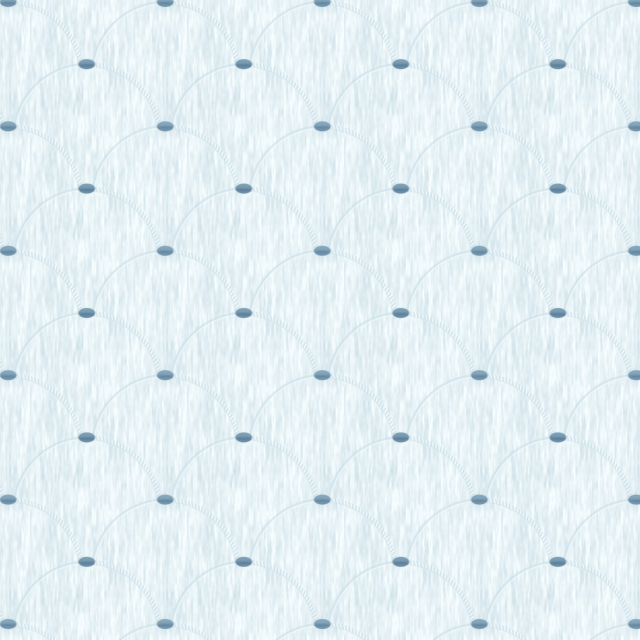
This pattern is drawn by a Shadertoy shader. Its source:

```glsl
// Scalloped fabric: two half-dropped lattices of oval studs, each stud crowning
// a circular arc (smooth cord on the left, stitched rope on the right), laid over
// pale cloth whose vertical fibres are wrapped noise that repeats with the tile.

const float TAU = 6.2831853;
const vec2 TILE = vec2(0.2454, 0.1944);
const vec2 FIRST_STUD = vec2(0.0128, 0.9970);
const vec2 STUD_RADII = vec2(0.0130, 0.0078);
const float ARC_RADIUS = 0.1145;

const vec3 CLOTH_LIGHT = vec3(0.965, 0.992, 0.998);
const vec3 CLOTH_DARK = vec3(0.790, 0.868, 0.900);
const vec3 CORD_SHADE = vec3(0.795, 0.875, 0.908);
const vec3 CORD_LIGHT = vec3(0.945, 0.980, 0.988);
const vec3 STUD_LIGHT = vec3(0.530, 0.660, 0.740);
const vec3 STUD_DARK = vec3(0.375, 0.510, 0.610);

float hash(vec2 p) {
    return fract(sin(dot(p, vec2(127.1, 311.7))) * 43758.5453);
}

// Value noise over the unit tile, wrapping after count cells.
float wrappedNoise(vec2 tileUv, vec2 count, float seed) {
    vec2 p = tileUv * count;
    vec2 cell = floor(p);
    vec2 f = smoothstep(0.0, 1.0, p - cell);
    vec2 a = mod(cell, count) + seed;
    vec2 b = mod(cell + 1.0, count) + seed;
    return mix(mix(hash(a), hash(vec2(b.x, a.y)), f.x),
               mix(hash(vec2(a.x, b.y)), hash(b), f.x), f.y);
}

// Soft line of the given half width, centred on distance zero.
float band(float distance, float halfWidth, float blur) {
    return 1.0 - smoothstep(halfWidth - blur, halfWidth + blur, abs(distance));
}

vec3 cloth(vec2 tileUv) {
    float streaks = wrappedNoise(tileUv, vec2(76.0, 8.0), 3.0);
    float threads = wrappedNoise(tileUv, vec2(112.0, 17.0), 19.0);
    float flecks = wrappedNoise(tileUv, vec2(60.0, 36.0), 41.0);
    float clouds = wrappedNoise(tileUv, vec2(7.0, 5.0), 67.0);
    float tone = 0.42 * streaks + 0.30 * threads + 0.10 * flecks + 0.18 * clouds;
    return mix(CLOTH_DARK, CLOTH_LIGHT, clamp(0.64 + 1.35 * (tone - 0.5), 0.0, 1.0));
}

// Offset from the nearest stud of one lattice.
vec2 studOffset(vec2 uv, vec2 origin) {
    return (fract((uv - origin) / TILE + 0.5) - 0.5) * TILE;
}

vec3 addArc(vec3 color, vec2 uv, vec2 origin, float px) {
    // Local point below the crown, with a small margin above it.
    float margin = 0.012;
    float drop = mod(origin.y - uv.y + margin, TILE.y) - margin;
    vec2 q = vec2(studOffset(uv, origin).x, ARC_RADIUS - drop);
    float outward = length(q) - ARC_RADIUS;
    float along = atan(q.x, q.y) * ARC_RADIUS;
    float span = 1.0 - smoothstep(0.47, 0.51, drop / TILE.y);
    float right = smoothstep(-0.004, 0.004, q.x);

    // Smooth cord: shaded line with a pale inner flank.
    float flank = band(outward + 0.0024, 0.0015, px);
    float cord = band(outward, 0.0018, px);
    vec3 smoothCord = mix(color, CORD_LIGHT, 0.60 * flank);
    smoothCord = mix(smoothCord, CORD_SHADE, 0.62 * cord);

    // Rope: slanted stitches over a pale strip with a shaded inner edge.
    float slant = along / 0.0056 + outward / 0.0110;
    float stitch = 0.5 + 0.5 * sin(TAU * slant);
    float strip = band(outward, 0.0034, px);
    float edge = band(outward + 0.0036, 0.0010, px);
    vec3 rope = mix(color, mix(CORD_SHADE, CORD_LIGHT, stitch), 0.72 * strip);
    rope = mix(rope, CORD_SHADE, 0.40 * edge);

    return mix(color, mix(smoothCord, rope, right), span);
}

vec3 addStud(vec3 color, vec2 uv, vec2 origin, float depth, float px) {
    vec2 p = studOffset(uv, origin) / STUD_RADII;
    float r = length(p);
    float blur = px / STUD_RADII.y;
    float cover = 1.0 - smoothstep(1.0 - blur, 1.0 + blur, r);

    // Pale top, dark seam under the middle, slightly lit lower rim.
    float seam = exp(-pow((p.y + 0.25) / 0.32, 2.0)) * (1.0 - 0.5 * p.x * p.x);
    float shade = depth + 0.55 * seam - 0.28 * p.y;
    vec3 stud = mix(STUD_LIGHT, STUD_DARK, clamp(shade, 0.0, 1.0));

    float halo = 0.22 * (1.0 - smoothstep(0.9, 1.5, r));
    return mix(mix(color, CORD_SHADE, halo), stud, cover);
}

void mainImage(out vec4 fragColor, in vec2 fragCoord) {
    vec2 uv = fragCoord / iResolution.y;
    float px = 0.8 / iResolution.y;
    vec3 color = cloth(fract((uv - FIRST_STUD) / TILE));

    for (int i = 0; i < 2; i++) {
        color = addArc(color, uv, FIRST_STUD + 0.5 * float(i) * TILE, px);
    }
    for (int i = 0; i < 2; i++) {
        float depth = 0.22 + 0.22 * float(i);
        color = addStud(color, uv, FIRST_STUD + 0.5 * float(i) * TILE, depth, px);
    }
    fragColor = vec4(color, 1.0);
}
```
